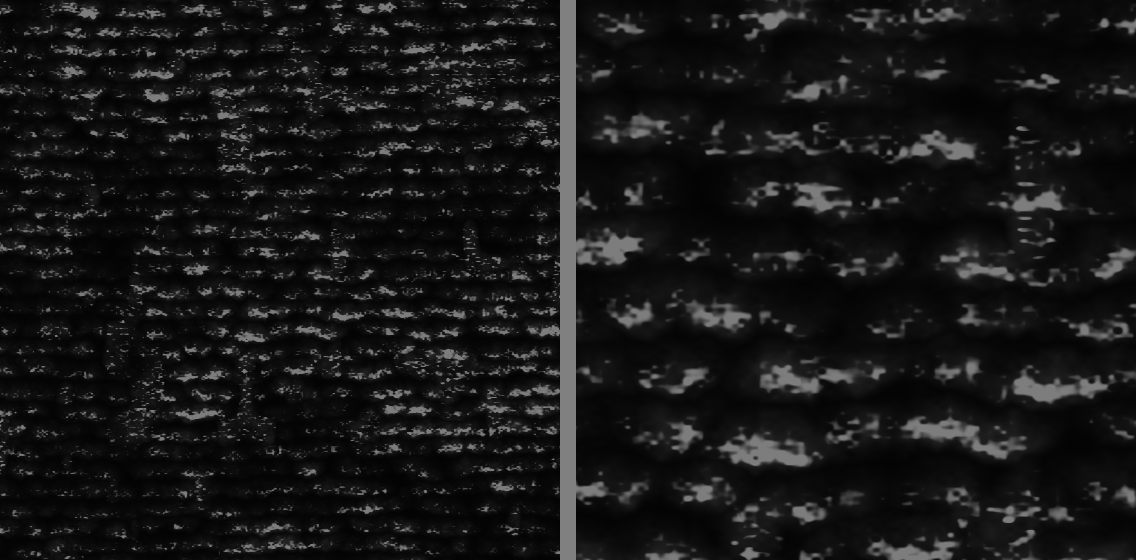
Left, the full canvas; right, a detail of the centre.
Write a WebGL 1 fragment shader that draws this texture.

```glsl
precision highp float;
// Worn black woven cloth: staggered rows of short pale dashes, 19 across, 28 down.
// Each jittered dash has a crisp lower edge and a hazy top; fine grain breaks it
// into specks, while slow noise bends the rows, fades areas and adds scuffs.

uniform vec2 u_resolution;

const vec2 REPEATS = vec2(19.0, 28.0);
const vec2 JITTER = vec2(0.55, 0.34);
const vec2 WARP_SCALE = vec2(2.6, 3.2);
const float ROW_WARP = 0.032;
const float RIPPLE = 0.013;
const float FRAY = 0.006;
const vec2 GRAIN_SCALE = vec2(250.0, 330.0);
const vec2 STREAK_SCALE = vec2(110.0, 300.0);
const vec2 CLUMP_SCALE = vec2(55.0, 80.0);
const vec2 SCUFF_SCALE = vec2(25.0, 17.0);
const float GRAIN_CONTRAST = 2.4;
const float SPECK_CUTOFF = 0.50;
const float SPECK_SOFTNESS = 0.90;
const vec3 BLACK = vec3(0.010);
const vec3 HAZE = vec3(0.135);
const vec3 FIBRE = vec3(0.49);

float hash(vec2 p) {
  return fract(sin(dot(p, vec2(127.1, 311.7))) * 43758.545);
}

float noise(vec2 p) {
  vec2 i = floor(p);
  vec2 f = fract(p);
  f = f * f * (3.0 - 2.0 * f);
  float low = mix(hash(i), hash(i + vec2(1.0, 0.0)), f.x);
  float high = mix(hash(i + vec2(0.0, 1.0)), hash(i + vec2(1.0, 1.0)), f.x);
  return mix(low, high, f.y);
}

float fbm(vec2 p) {
  float sum = 0.0;
  float weight = 0.5;
  for (int i = 0; i < 3; i++) {
    sum += weight * noise(p);
    p = p * 2.03 + 17.3;
    weight *= 0.5;
  }
  return sum / 0.875;
}

// Dash core in x, its surrounding haze in y
vec2 dashes(vec2 p) {
  vec2 result = vec2(0.0);
  float row = floor(p.y);
  for (int j = -1; j <= 1; j++) {
    float y = row + float(j);
    float shift = 0.5 * mod(y, 2.0) + 0.3 * hash(vec2(y, 4.7));
    float column = floor(p.x - shift);
    for (int i = -1; i <= 1; i++) {
      vec2 cell = vec2(column + float(i), y);
      vec2 offset = vec2(hash(cell + 3.1), hash(cell + 8.6)) - 0.5;
      vec2 d = p - cell - vec2(shift, 0.0) - 0.5 - offset * JITTER;
      float halfWidth = mix(0.34, 0.66, hash(cell + 15.2));
      float strength = mix(0.45, 1.2, hash(cell + 21.9));
      float x = d.x / halfWidth;
      float bow = (hash(cell + 32.4) - 0.35) * 0.25;
      float v = d.y - bow * x * x;
      float height = v > 0.0 ? 0.31 : 0.13;
      float core = exp(-x * x * x * x - v * v / (height * height));
      float glow = exp(-0.7 * x * x - v * v / (height * height * 3.0));
      result = max(result, strength * vec2(core, glow));
    }
  }
  return result;
}

void main() {
  vec2 uv = gl_FragCoord.xy / u_resolution;

  // Uneven weave: broad sag, small ripples and frayed edges
  vec2 p = uv;
  p.y += ROW_WARP * (noise(uv * WARP_SCALE + 5.3) - 0.5);
  p.y += RIPPLE * (fbm(uv * vec2(26.0, 20.0)) - 0.5);
  p.y += FRAY * (noise(uv * 110.0 + 3.7) - 0.5);
  p.x += RIPPLE * (noise(uv * 14.0 + 9.1) - 0.5);
  vec2 dash = dashes(p * REPEATS);

  // Broad wear leaves some areas faint
  float wear = smoothstep(0.2, 0.8, fbm(uv * vec2(7.0, 9.0) + 2.8));
  dash *= mix(0.5, 1.35, wear);

  // Scuffed patches made of thin horizontal scratches
  float scuff = smoothstep(0.66, 0.92, noise(uv * SCUFF_SCALE + 41.0));
  float streak = noise(uv * STREAK_SCALE + 13.0);
  float scratches = scuff * smoothstep(0.4, 0.85, streak);

  // Fine grain and small clumps split the dashes into specks
  float grain = 0.65 * noise(uv * GRAIN_SCALE)
              + 0.35 * noise(uv * GRAIN_SCALE * 0.47 + 29.0);
  grain = mix(grain, streak, 0.2);
  float clump = mix(0.55, 1.45, noise(uv * CLUMP_SCALE + 61.0));
  float cover = max(dash.x * clump, 0.85 * scratches);
  float speck = cover + GRAIN_CONTRAST * (grain - 0.5) - SPECK_CUTOFF;
  speck = smoothstep(0.0, SPECK_SOFTNESS, speck);
  speck *= smoothstep(0.05, 0.45, cover);

  // Dusty haze, mottled at two sizes
  float mottling = 1.1 * fbm(uv * 60.0 + 6.0) + 0.6 * (grain - 0.5) + 0.25;
  float haze = max(dash.y, 0.7 * scuff) * max(mottling, 0.0);
  vec3 color = mix(BLACK, HAZE, min(haze, 1.2));
  color = mix(color, FIBRE, speck);
  gl_FragColor = vec4(color, 1.0);
}
```
